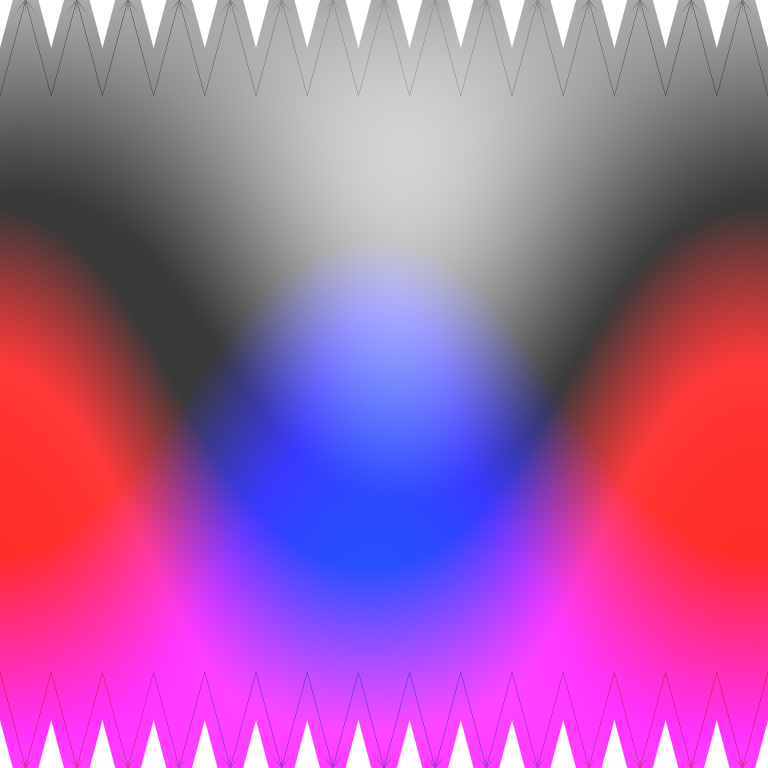
This background is drawn by a three.js fragment shader. Its source:

```glsl
// An unwrapped sphere lit by white, red and blue lamps over a dim ambient.
// The canvas is read as longitude and latitude; each lamp adds a soft cosine
// lobe, and triangular teeth with fine seams close the mesh at both poles.

varying vec2 vUv;

const float PI = 3.14159265;

// Lamp directions: x is longitude in turns, y is the angle from the top pole in degrees
const vec2 WHITE_DIR = vec2(0.525, 36.0);
const vec2 RED_DIR = vec2(0.981, 138.0);
const vec2 BLUE_DIR = vec2(0.487, 143.0);

// Lamp colours, and the cosine at which each lamp sets
const vec3 AMBIENT = vec3(0.222);
const vec3 WHITE_LAMP = vec3(0.605);
const vec3 RED_LAMP = vec3(1.3, 0.0, 0.0);
const vec3 BLUE_LAMP = vec3(0.0, 0.0, 1.15);
const float WHITE_HORIZON = 0.13;
const float RED_HORIZON = 0.01;
const float BLUE_HORIZON = 0.05;
const float WHITE_FALLOFF = 1.25;

// Hue drift where a channel is overdriven
const vec3 RED_DRIFT = vec3(0.0, -0.09, -0.14);
const vec3 BLUE_DRIFT = vec3(-0.2, 0.25, 0.0);

// Polar teeth and seams
const float SEGMENTS = 15.0;
const float ROW_HEIGHT = 0.125;
const float EDGE = 0.0009;
const float SEAM_WIDTH = 0.0011;
const float SEAM_OPACITY = 0.45;
const float SEAM_SHADE = 0.6;
const float SEAM_LATITUDE = 0.3;
const float FAN_HEIGHT = 0.022;

vec3 sphereNormal(float turns, float polar) {
  float azimuth = 2.0 * PI * turns;
  return vec3(sin(polar) * cos(azimuth), cos(polar), sin(polar) * sin(azimuth));
}

float lambert(vec3 normal, vec2 dir, float horizon) {
  float facing = dot(normal, sphereNormal(dir.x, radians(dir.y)));
  return max((facing - horizon) / (1.0 - horizon), 0.0);
}

vec3 litSphere(vec2 uv) {
  vec3 normal = sphereNormal(uv.x, PI * (1.0 - uv.y));
  vec3 light = AMBIENT;
  light += WHITE_LAMP * pow(lambert(normal, WHITE_DIR, WHITE_HORIZON), WHITE_FALLOFF);
  light += RED_LAMP * lambert(normal, RED_DIR, RED_HORIZON);
  light += BLUE_LAMP * lambert(normal, BLUE_DIR, BLUE_HORIZON);
  vec3 excess = max(light - 1.0, 0.0);
  light += RED_DRIFT * excess.r + BLUE_DRIFT * excess.b;
  return clamp(light, 0.0, 1.0);
}

// Coverage of a thin line at a signed distance
float seamLine(float d) {
  return 1.0 - smoothstep(0.0, SEAM_WIDTH, abs(d));
}

void main() {
  vec3 color = litSphere(vUv);

  // Fold both poles and all segments into one half tooth
  float segment = 1.0 / SEGMENTS;
  float depth = min(vUv.y, 1.0 - vUv.y);
  float fromCentre = abs(fract(vUv.x * SEGMENTS) - 0.5) * segment;
  float slope = 0.5 * segment / ROW_HEIGHT;

  // Seams run from the pole to the row corners, with a small fan at the tip
  float seam = seamLine((fromCentre - slope * depth) / sqrt(1.0 + slope * slope));
  seam *= step(depth, ROW_HEIGHT);
  float fanSlope = 0.25 * segment / FAN_HEIGHT;
  float fan = seamLine((fromCentre - fanSlope * depth) / sqrt(1.0 + fanSlope * fanSlope));
  fan = max(fan, seamLine(fromCentre)) * (1.0 - smoothstep(0.0, FAN_HEIGHT, depth));
  seam = max(seam, fan);
  float seamY = vUv.y < 0.5 ? SEAM_LATITUDE : 1.0 - SEAM_LATITUDE;
  vec3 seamColor = litSphere(vec2(vUv.x, seamY)) * SEAM_SHADE;
  color = mix(color, seamColor, seam * SEAM_OPACITY);

  // White gaps between the teeth
  float toothHalf = 0.25 * segment + slope * depth;
  float gap = smoothstep(-EDGE, EDGE, fromCentre - toothHalf);
  color = mix(color, vec3(1.0), gap * step(depth, 0.5 * ROW_HEIGHT));

  gl_FragColor = vec4(color, 1.0);
}
```
